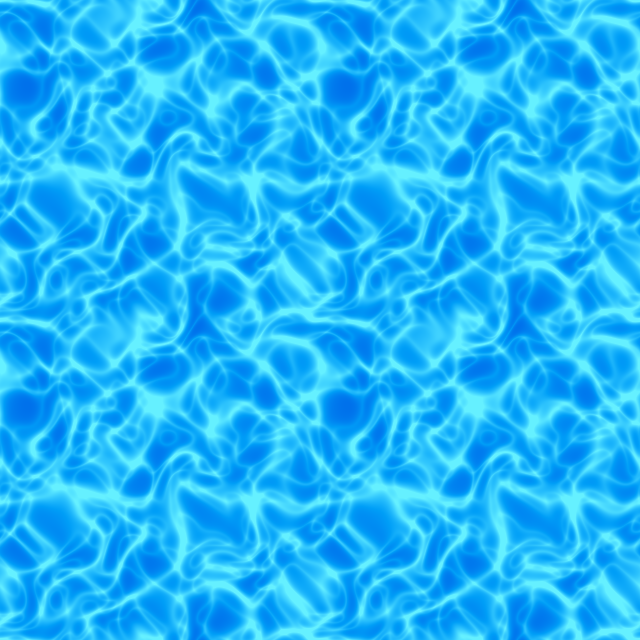
This texture is drawn by a Shadertoy shader. Its source:

```glsl
#define REPEATS 2.0
#define CELLS 7.0
#define WARP_CELLS 5.0
#define WARP_AMOUNT 0.075
#define LINE_WIDTH 0.12
#define LINE_SOFTNESS 0.03
#define PATCH_STRENGTH 0.22
#define BASE_LIGHT 0.03

const float TAU = 6.2831853;

float hash(vec2 cell, float seed) {
    uvec3 q = uvec3(cell, seed) * uvec3(1597u, 3812u, 7919u);
    uint h = (q.x ^ (q.y << 9) ^ q.z) * 40503u + q.x * 31u + q.y;
    h = (h ^ (h >> 15)) * 739397u;
    h = (h ^ (h >> 13)) * 974711u;
    return float((h ^ (h >> 16)) & 65535u) / 65536.0;
}

// Slope contribution of one lattice corner, wrapped at the period
float corner(vec2 cell, vec2 offset, float period, float seed) {
    float angle = TAU * hash(mod(cell, period), seed);
    return dot(vec2(cos(angle), sin(angle)), offset);
}

// Periodic gradient noise over the unit square
float waveNoise(vec2 uv, float period, float seed) {
    vec2 p = uv * period;
    vec2 cell = floor(p);
    vec2 f = p - cell;
    vec2 blend = f * f * f * (f * (f * 6.0 - 15.0) + 10.0);
    vec2 e = vec2(1.0, 0.0);
    float bottom = mix(corner(cell, f, period, seed),
                       corner(cell + e.xy, f - e.xy, period, seed), blend.x);
    float top = mix(corner(cell + e.yx, f - e.yx, period, seed),
                    corner(cell + e.xx, f - e.xx, period, seed), blend.x);
    return mix(bottom, top, blend.y);
}

// Bright soft filament along the zero contour of the noise
float filament(vec2 uv, float period, float seed) {
    float n = waveNoise(uv, period, seed);
    float d = sqrt(n * n + LINE_SOFTNESS * LINE_SOFTNESS) - LINE_SOFTNESS;
    return exp(-d / LINE_WIDTH);
}

vec3 waterColor(float light) {
    float shade = 1.0 - light;
    return vec3(max(0.0, 0.62 * (light - 0.36)),
                0.44 + 0.5 * light,
                1.0 - 0.08 * shade * shade);
}

void mainImage(out vec4 fragColor, in vec2 fragCoord) {
    vec2 uv = fract(fragCoord / iResolution.xy * REPEATS);

    // Refraction bends the light paths
    vec2 bend = vec2(waveNoise(uv, WARP_CELLS, 11.0),
                     waveNoise(uv, WARP_CELLS, 12.0));
    vec2 p = uv + WARP_AMOUNT * bend;

    // Overlapping nets of light, each finer and fainter
    float light = BASE_LIGHT;
    float strength = 0.6;
    for (int i = 0; i < 3; i++) {
        float layer = float(i);
        light += strength * filament(p, CELLS + 2.0 * layer, 21.0 + layer);
        p -= 0.3 * WARP_AMOUNT * bend.yx;
        strength *= 0.68;
    }

    // Broad brighter and darker patches
    light += PATCH_STRENGTH * waveNoise(uv, 4.0, 31.0);
    fragColor = vec4(waterColor(clamp(light, 0.0, 1.0)), 1.0);
}
```
